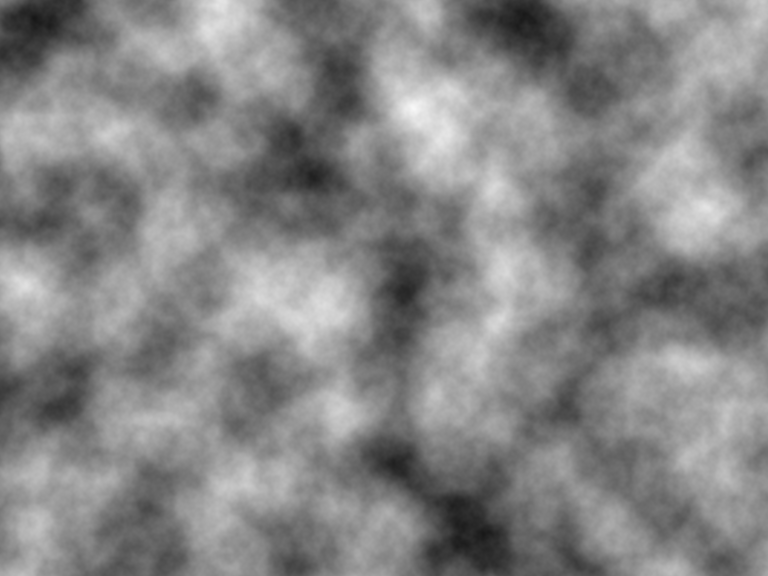
Give the GLSL for this texture, as a Shadertoy shader.

```glsl
// Soft grey clouds: fractal gradient noise summed over octaves of halving size.
// The lattice is turned by 45 degrees, so the light and dark banks stretch
// along both diagonals; an integer hash supplies the randomness.

#define CELLS_PER_HEIGHT 4.4   // coarsest lattice cells over the canvas height
#define OCTAVES 6
#define GAIN 0.51              // amplitude ratio between octaves
#define LACUNARITY 2.0         // frequency ratio between octaves
#define MEAN_GREY 0.52
#define CONTRAST 0.56
#define SEED 17u

const float QUARTER_PI = 0.785398;
const float INV_SQRT2 = 0.70711;
const mat2 DIAGONAL_TURN = mat2(INV_SQRT2, INV_SQRT2, -INV_SQRT2, INV_SQRT2);

// Integer hash of a lattice point
uint hash(ivec2 cell, uint salt) {
    uvec2 v = uvec2(cell) * 1664525u + uvec2(salt * 747796405u, salt + 1013904223u);
    v.x += v.y * 1664525u;
    v.y += v.x * 1664525u;
    v ^= v >> 16u;
    v.x += v.y * 1664525u;
    v.y += v.x * 1664525u;
    return v.y ^ (v.y >> 16u);
}

// Unit gradient along one of eight compass directions
vec2 latticeGradient(ivec2 cell, uint salt) {
    float angle = float((hash(cell, salt) >> 9u) & 7u) * QUARTER_PI;
    return vec2(cos(angle), sin(angle));
}

// Contribution of one cell corner
float corner(ivec2 cell, ivec2 offset, vec2 f, uint salt) {
    return dot(latticeGradient(cell + offset, salt), f - vec2(offset));
}

// Gradient noise with quintic interpolation
float gradientNoise(vec2 p, uint salt) {
    ivec2 cell = ivec2(floor(p));
    vec2 f = fract(p);
    vec2 w = f * f * f * (f * (f * 6.0 - 15.0) + 10.0);
    float bottom = mix(corner(cell, ivec2(0, 0), f, salt),
                       corner(cell, ivec2(1, 0), f, salt), w.x);
    float top = mix(corner(cell, ivec2(0, 1), f, salt),
                    corner(cell, ivec2(1, 1), f, salt), w.x);
    return mix(bottom, top, w.y);
}

// Octave sum, each layer shifted to hide the shared lattice
float clouds(vec2 p) {
    float sum = 0.0;
    float amplitude = 1.0;
    for (int i = 0; i < OCTAVES; i++) {
        sum += amplitude * gradientNoise(p, SEED + uint(i));
        p = p * LACUNARITY + vec2(0.37, 0.61);
        amplitude *= GAIN;
    }
    return sum;
}

void mainImage(out vec4 fragColor, in vec2 fragCoord) {
    vec2 uv = fragCoord / iResolution.y;
    vec2 lattice = DIAGONAL_TURN * uv * CELLS_PER_HEIGHT + vec2(13.3, 5.7);
    float grey = MEAN_GREY + CONTRAST * clouds(lattice);
    fragColor = vec4(vec3(clamp(grey, 0.0, 1.0)), 1.0);
}
```
